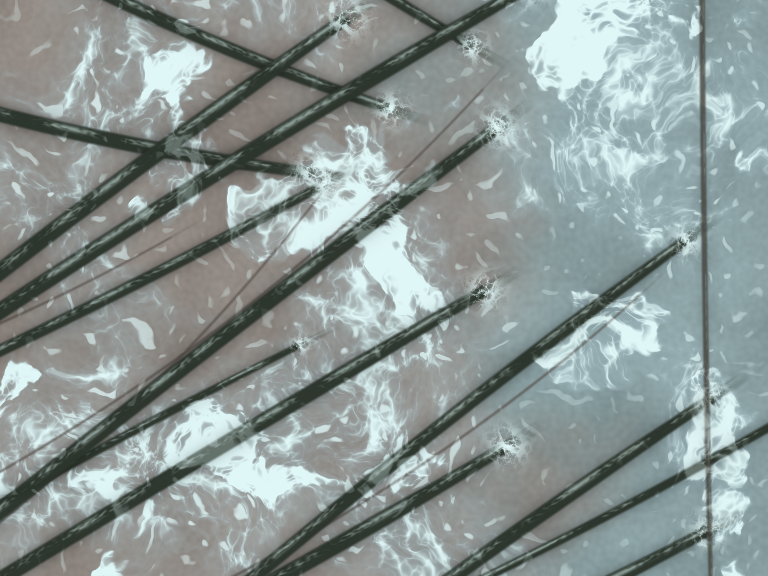
Write a Shadertoy shader that draws this texture.

```glsl
const vec3 WARM_SKIN = vec3(0.555, 0.525, 0.50);
const vec3 COOL_SKIN = vec3(0.53, 0.615, 0.625);
const vec3 FILM = vec3(0.67, 0.78, 0.81);
const vec3 FLAKE = vec3(0.88, 0.97, 0.97);
const vec3 HAIR = vec3(0.17, 0.205, 0.17);
const vec3 FINE_HAIR = vec3(0.33, 0.30, 0.28);
const vec3 SHEEN = vec3(0.66, 0.74, 0.72);
const int HAIR_COUNT = 11;
const int SIDE_COUNT = 3;
const int FINE_COUNT = 4;
const float HAIR_ANGLE = 0.58;
const float SOFTNESS = 0.003;

float hash(vec2 p) {
    vec3 q = fract(p.xyx * 0.1031);
    q += dot(q, q.yzx + 33.33);
    return fract((q.x + q.y) * q.z);
}

float corner(vec2 cell, vec2 offset) {
    float a = 6.2832 * hash(cell);
    return dot(vec2(cos(a), sin(a)), offset);
}

float gradientNoise(vec2 p) {
    vec2 i = floor(p), f = fract(p), e = vec2(1.0, 0.0);
    vec2 w = f * f * f * (f * (f * 6.0 - 15.0) + 10.0);
    return mix(mix(corner(i, f), corner(i + e, f - e), w.x),
               mix(corner(i + e.yx, f - e.yx), corner(i + 1.0, f - 1.0), w.x), w.y);
}

float fbm(vec2 p) {
    float sum = 0.0, amp = 1.0;
    for (int i = 0; i < 5; i++) {
        sum += amp * gradientNoise(p);
        p = mat2(1.6, 1.2, -1.2, 1.6) * p + 17.3;
        amp *= 0.5;
    }
    return sum;
}

// Sharp folds where the noise crosses zero
float creases(vec2 p) {
    float sum = 0.0, amp = 0.4;
    for (int i = 0; i < 4; i++) {
        float fold = 1.0 - min(1.0, 2.0 * abs(gradientNoise(p)));
        sum += amp * fold * fold * fold;
        p = mat2(1.6, 1.2, -1.2, 1.6) * p + 5.7;
        amp *= 0.72;
    }
    return sum;
}

// One hair running backward from its root, with shadow, sheen and pale bulb
vec3 drawHair(vec3 base, vec2 p, vec2 root, float angle, float thickness, float bend) {
    vec2 dir = vec2(cos(angle), sin(angle));
    vec2 q = p - root;
    float along = -dot(q, dir);
    float side = dot(q, vec2(-dir.y, dir.x)) - bend * along * along;
    float radius = thickness * mix(0.75, 1.0, smoothstep(0.0, 0.3, along));
    float edge = abs(side) - radius;
    float thick = smoothstep(0.003, 0.007, thickness);

    float body = smoothstep(-0.004, 0.006, along + 0.3 * radius);
    float sunken = 0.4 * smoothstep(-0.09, 0.0, along);
    base *= 1.0 - 0.22 * thick * body * exp(-max(edge, 0.0) / 0.009);

    float across = (side / radius - 0.35) * 2.8;
    float glint = smoothstep(-0.3, 0.45, gradientNoise(vec2(along * 13.0, root.x * 37.0))
                + 0.6 * gradientNoise(vec2(along * 85.0, side * 220.0)));
    vec3 strand = mix(FINE_HAIR, HAIR, thick);
    strand = mix(strand, SHEEN, 0.75 * thick * glint * exp(-across * across));
    float cover = 1.0 - smoothstep(-SOFTNESS, SOFTNESS, edge);
    base = mix(base, strand, cover * max(body, sunken) * mix(0.7, 0.97, thick));

    float bulb = thick * exp(-dot(q, q) / (5.0 * thickness * thickness));
    return mix(base, FLAKE, bulb * smoothstep(0.15, 0.6, creases(p * 22.0)));
}

void mainImage(out vec4 fragColor, in vec2 fragCoord) {
    vec2 p = fragCoord / iResolution.y;

    // Mottled skin, warm on the left and cool on the right
    float mottle = fbm(p * 2.1 + 3.0);
    float cool = smoothstep(-0.28, 0.28, 0.8 * (p.x - 0.8) + 0.5 * mottle);
    vec3 color = mix(WARM_SKIN, COOL_SKIN, cool);
    color *= 1.0 + 0.1 * fbm(p * 6.0) + 0.06 * gradientNoise(p * 90.0);

    // Wet film, torn flakes and specks
    vec2 warped = p + 0.07 * vec2(fbm(p * 4.0 + 11.0), fbm(p * 4.0 + 29.0));
    float folds = creases(warped * 8.0);
    float film = smoothstep(-0.25, 0.45, fbm(warped * 2.3 + 41.0));
    float sheet = smoothstep(0.20, 0.28, fbm(warped * 3.8 + 7.0));
    float bright = smoothstep(0.22, 0.62, folds * (0.8 * film + 0.9 * sheet));
    float specks = smoothstep(0.30, 0.46, gradientNoise(warped * 42.0)) * (0.3 + 0.7 * film);
    color = mix(color, FILM, clamp(film * (0.1 + 0.8 * folds) + sheet * (0.2 + 0.5 * folds), 0.0, 1.0));
    color = mix(color, FLAKE, max(bright, 0.75 * specks));

    // Stray fine hairs
    for (int i = 0; i < FINE_COUNT; i++) {
        float f = float(i);
        vec2 root = vec2(0.3 + 0.27 * f, 0.35 + 0.5 * hash(vec2(f, 61.0)));
        color = drawHair(color, p, root, 0.5 + 0.6 * hash(vec2(f, 67.0)), 0.0022, 0.15);
    }

    // Hairs entering from the upper left
    for (int i = 0; i < SIDE_COUNT; i++) {
        float f = float(i);
        vec2 root = vec2(0.54 + 0.14 * f, 0.70 + 0.11 * f);
        color = drawHair(color, p, root, -0.12 - 0.2 * f, 0.013 - 0.001 * f, 0.12);
    }

    // Main diagonal growth
    for (int i = 0; i < HAIR_COUNT; i++) {
        float f = float(i);
        float offset = mix(-0.68, 0.55, (f + 0.2 + 0.6 * hash(vec2(f, 3.0))) / float(HAIR_COUNT));
        float reach = mix(0.65, 1.45, fract(f * 0.618 + 0.3)) + 0.3 * max(-offset, 0.0);
        vec2 dir = vec2(cos(HAIR_ANGLE), sin(HAIR_ANGLE));
        vec2 root = dir * reach + vec2(-dir.y, dir.x) * offset;
        float angle = HAIR_ANGLE + 0.26 * (hash(vec2(f, 13.0)) - 0.5);
        float thickness = mix(0.005, 0.016, sqrt(hash(vec2(f, 19.0))));
        color = drawHair(color, p, root, angle, thickness, 0.14 * (hash(vec2(f, 23.0)) - 0.5));
    }

    // Upright thin hair, then scraps lying over everything
    color = drawHair(color, p, vec2(1.235, -0.05), -1.545, 0.0047, 0.01);
    color = mix(color, FLAKE, 0.3 * bright * sheet + 0.2 * specks);

    fragColor = vec4(clamp(color, 0.0, 1.0), 1.0);
}
```
